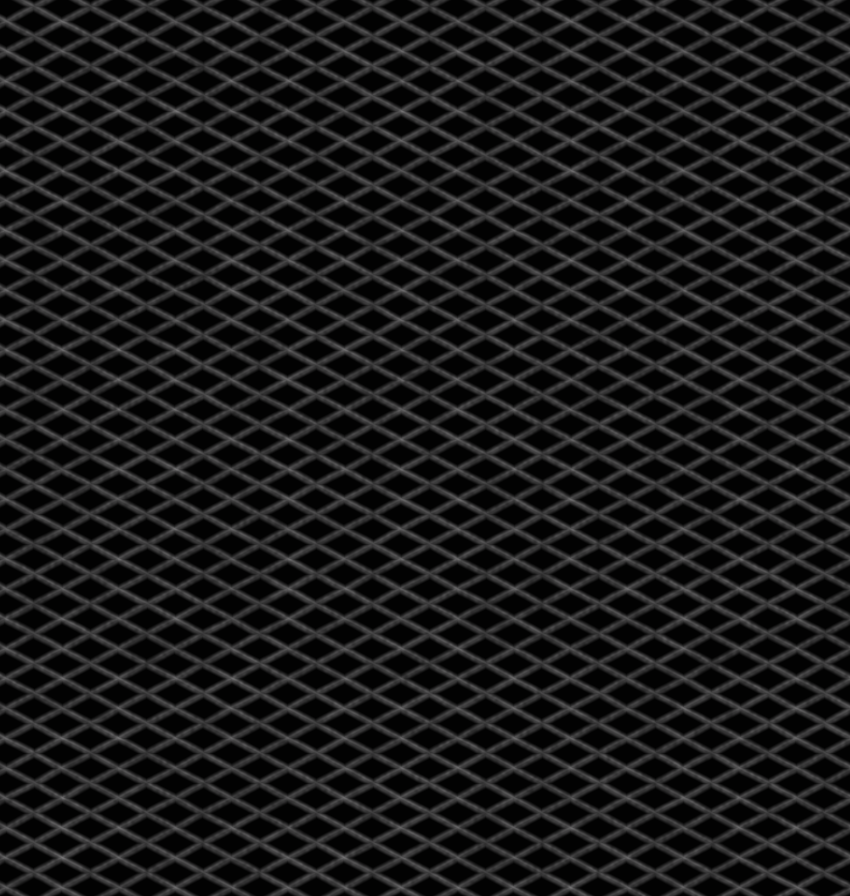
Write a WebGL 2 fragment shader that draws this texture.

```glsl
#version 300 es
precision highp float;
// Dark expanded-metal mesh: flat diamond openings between soft grey strands.
uniform vec2 u_resolution;
out vec4 fragColor;

float hash(vec2 p) {
    p = fract(p * vec2(0.1031, 0.1173));
    p += dot(p, p.yx + 33.33);
    return fract((p.x + p.y) * p.x * 57.3);
}

float noise(vec2 p) {
    vec2 i = floor(p), f = fract(p);
    f = f * f * (3.0 - 2.0 * f);
    return mix(mix(hash(i), hash(i + vec2(1, 0)), f.x),
               mix(hash(i + vec2(0, 1)), hash(i + vec2(1, 1)), f.x), f.y);
}

// Signed offset from the nearest whole number, where each strand runs.
float strandOffset(float t) {
    return fract(t + 0.5) - 0.5;
}

// Rounded strand: bright ridge fading through grey into a dark rim.
float strand(float offset, float ridge) {
    float d = abs(offset);
    float body = 0.21 * (1.0 - smoothstep(0.04, 0.205, d));
    float edge = offset - 0.025;
    return body + ridge * exp(-edge * edge * 480.0);
}

void main() {
    vec2 uv = gl_FragCoord.xy / u_resolution;
    vec2 p = uv * vec2(15.05, 30.0) - vec2(0.1, 0.27);

    // Slight irregularity of the pressed strands
    float wobble = 0.035 * (noise(p * 2.3 + 40.0) - 0.5);
    float falling = strandOffset(p.y + p.x + wobble);
    float rising = strandOffset(p.y - p.x - wobble);

    // Falling strands catch more light than rising ones
    float lightA = strand(falling, 0.075);
    float lightB = strand(rising, 0.055) * 0.94;
    float metal = max(lightA, lightB);

    // Alternate crossings are glossy or shaded
    float crossing = exp(-(falling * falling + rising * rising) * 90.0);
    metal *= 1.0 + crossing * (0.08 + 0.25 * cos(6.28318 * p.x));

    // Fine grain and uneven wear
    float grain = noise(uv * vec2(243.0, 256.0)) - 0.5;
    float wear = noise(p * 1.7 + 9.0) - 0.5;
    metal *= 1.0 + 0.35 * grain + 0.2 * wear;

    vec3 opening = vec3(0.008);
    fragColor = vec4(opening + metal * vec3(1.0, 0.99, 1.0), 1.0);
}
```
